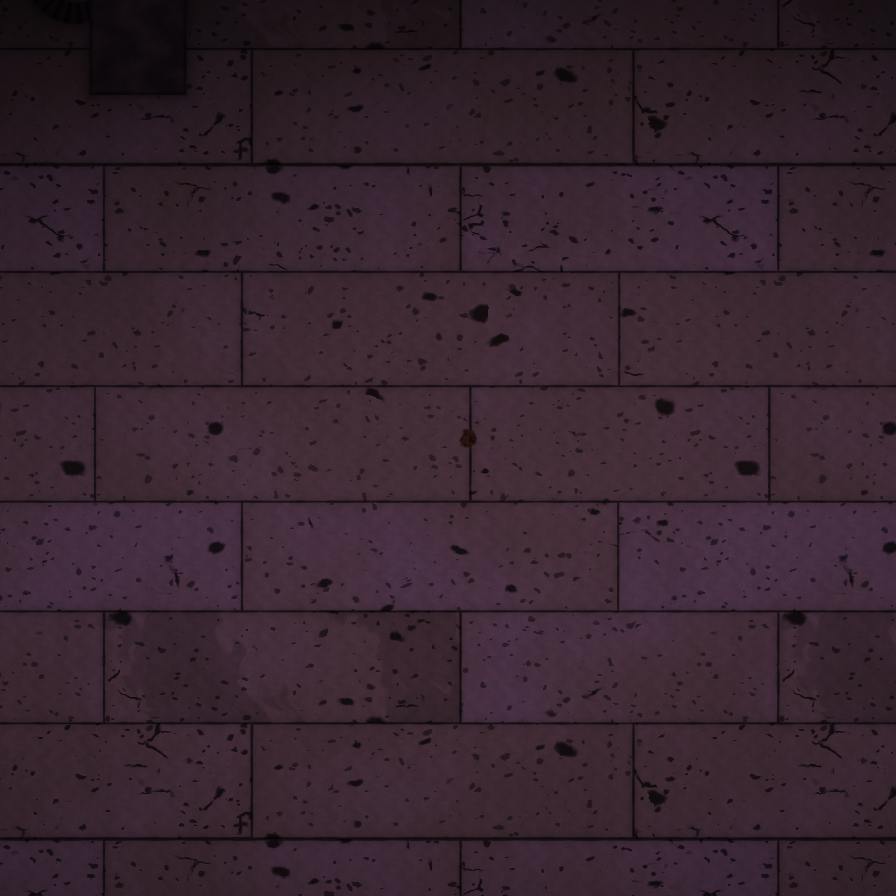
Write a WebGL 2 fragment shader that draws this texture.

```glsl
#version 300 es
precision highp float;
// Dim mauve travertine wall: staggered blocks, thin joints, pits, cracks and a dark bracket.
uniform vec2 u_resolution;
out vec4 outColor;

const float PERIOD = 0.7526;      // the block layout repeats after six courses
const float FIRST_COURSE = 0.0547;
const float COURSE_EDGE[7] = float[7](0.0, 0.129, 0.2487, 0.3763, 0.5052, 0.6276, 0.7526);
// Left and right joint of each course, then wear of its two blocks
const vec4 COURSE[6] = vec4[6](
  vec4(0.281, 0.707, 0.30, 0.80), vec4(0.116, 0.514, 0.62, 0.82),
  vec4(0.270, 0.691, 0.38, 0.32), vec4(0.106, 0.525, 0.22, 0.32),
  vec4(0.270, 0.690, 0.35, 0.45), vec4(0.116, 0.514, 0.55, 0.30));
const vec3 MAUVE = vec3(0.286, 0.190, 0.270);
const vec3 BROWN = vec3(0.258, 0.172, 0.208);
const vec3 RUST = vec3(0.110, 0.050, 0.035);
const vec3 IRON = vec3(0.062, 0.038, 0.056);

float hash(vec2 p) {
  vec3 q = fract(p.xyx * 0.1031);
  q += dot(q, q.yzx + 33.33);
  return fract((q.x + q.y) * q.z);
}

// Layered sines, roughly -1 to 1
float waves(vec2 p) {
  float sum = 0.0, amp = 0.5;
  for (int i = 0; i < 5; i++) {
    sum += amp * sin(p.x + 1.4 * sin(p.y + float(i)));
    p = mat2(0.8, 0.6, -0.6, 0.8) * p * 1.9 + 2.3;
    amp *= 0.56;
  }
  return sum;
}

// Cellular noise: nearest distance, second distance, random value of the cell
vec3 cells(vec2 p) {
  vec2 base = floor(p);
  vec3 best = vec3(9.0, 9.0, 0.0);
  for (int j = -1; j <= 1; j++)
    for (int i = -1; i <= 1; i++) {
      vec2 id = base + vec2(i, j);
      float d = length(id + vec2(hash(id), hash(id + 57.0)) - p);
      if (d < best.x) best = vec3(d, best.x, hash(id + 113.0));
      else best.y = min(best.y, d);
    }
  return best;
}

// Rare holes of random size; rarity is an exponent
float pits(vec2 p, float rarity, float size) {
  vec3 c = cells(p);
  float radius = size * pow(c.z, rarity);
  return (1.0 - smoothstep(radius * 0.55, radius + 0.04, c.x)) * smoothstep(0.04, 0.14, radius);
}

// Broken, mostly level cracks that gather in worn patches
float cracks(vec2 p, float wear) {
  vec3 c = cells(p * vec2(19.0, 36.0));
  float line = 1.0 - smoothstep(0.02, 0.11, c.y - c.x);
  float limit = mix(0.95, 0.12, wear);
  return line * smoothstep(limit, limit + 0.25, waves(p * vec2(24.0, 34.0)))
       * smoothstep(-0.2, 0.2, waves(p * 95.0 + 4.0));
}

float box(vec2 p, vec2 halfSize) {
  vec2 d = abs(p) - halfSize;
  return length(max(d, 0.0)) + min(max(d.x, d.y), 0.0);
}

float cover(float d, float soft) { return 1.0 - smoothstep(-soft, soft, d); }

// Stone surface of one block
vec3 stone(vec2 p, float wear, float marble, float tone) {
  vec2 warped = p + 0.005 * vec2(waves(p * 70.0), waves(p * 70.0 + 9.0));
  float blotch = 0.5 + 0.55 * waves(p * 15.0) + 0.12 * waves(p * 110.0);
  vec3 color = mix(MAUVE, BROWN, clamp(blotch + tone - 0.5, 0.0, 1.0));
  float swirl = waves(warped * vec2(20.0, 15.0) + 1.5 * waves(p * 11.0));
  color *= 1.0 - 0.16 * marble * smoothstep(0.05, 0.18, swirl) * (0.8 + 0.4 * swirl);
  color *= 1.0 + 0.05 * waves(p * 260.0) + 0.05 * (hash(floor(p * 700.0)) - 0.5);
  float small = pits(warped * vec2(85.0, 120.0), 7.0, 0.45) * (0.45 + 0.5 * wear);
  float large = pits(warped * vec2(24.0, 36.0), 14.0, 0.36);
  float damage = max(max(small, large), cracks(warped, wear));
  return color * (1.0 - 0.72 * damage);
}

void main() {
  vec2 uv = gl_FragCoord.xy / u_resolution;
  vec2 pos = vec2(uv.x, 1.0 - uv.y);   // measured down from the top
  float px = 1.0 / min(u_resolution.x, u_resolution.y);

  // Find the course and the block
  float v = mod(pos.y - FIRST_COURSE, PERIOD);
  int row = 0;
  for (int i = 1; i < 6; i++) row += int(v >= COURSE_EDGE[i]);
  vec4 course = COURSE[row];
  float u = mod(pos.x - course.x, PERIOD), split = course.y - course.x;
  bool second = u >= split;
  float along = second ? u - split : u;
  float width = second ? PERIOD - split : split;
  vec2 id = vec2(second ? 1.0 : 0.0, float(row));
  vec2 local = vec2(along, v - COURSE_EDGE[row]);
  vec2 seeded = local + 3.0 * vec2(hash(id + 5.0), hash(id + 21.0)) + 1.0;
  float marble = (row == 5 && !second) ? 1.0 : 0.15;
  vec3 color = stone(seeded, second ? course.w : course.z, marble, hash(id + 40.0));

  // Joints, with one heavier bed and a faint shade beside each line
  float bed = min(local.y, COURSE_EDGE[row + 1] - v);
  float heavy = cover(abs(v - COURSE_EDGE[1]) - 0.02, 0.001);
  float joint = min(bed - mix(0.0011, 0.0019, heavy), min(along, width - along) - 0.0012);
  joint += 0.0004 * waves(pos * 130.0);
  color *= 1.0 - 0.14 * exp(-max(joint, 0.0) / 0.004);
  color *= 1.0 - 0.62 * cover(joint, px * 0.8);

  // Rusty hole on the middle joint
  float hole = length(pos - vec2(0.522, 0.490)) - 0.009 + 0.003 * waves(pos * 190.0);
  color = mix(color, RUST * (1.0 + 0.6 * waves(pos * 400.0)), 0.9 * cover(hole, px + 0.001));

  // Light falls off toward the edges, most of all at the top left
  vec2 q = pos - vec2(0.52, 0.54);
  float fall = q.y < 0.0 ? 1.85 : 1.1;
  float corner = 0.16 * exp(-5.0 * dot(pos, pos));
  color *= 1.06 - 0.5 * q.x * q.x - fall * q.y * q.y - corner;

  // Bracket block and its ribbed arm
  float block = box(pos - vec2(0.154, 0.045), vec2(0.054, 0.061));
  vec2 armPos = pos - vec2(0.085, -0.030);
  float arm = abs(length(armPos) - 0.045) - 0.012;
  float ribs = 0.7 + 0.3 * sin(24.0 * atan(armPos.y, armPos.x));
  color *= 1.0 - 0.35 * exp(-max(min(block, arm), 0.0) / 0.008);
  color = mix(color, IRON * 0.6 * ribs, cover(arm, px));
  float rim = 1.0 - 0.5 * smoothstep(-0.006, 0.0, block);
  color = mix(color, IRON * rim * (1.0 + 0.3 * waves(pos * 90.0)), cover(block, px));

  outColor = vec4(max(color, 0.0), 1.0);
}
```
